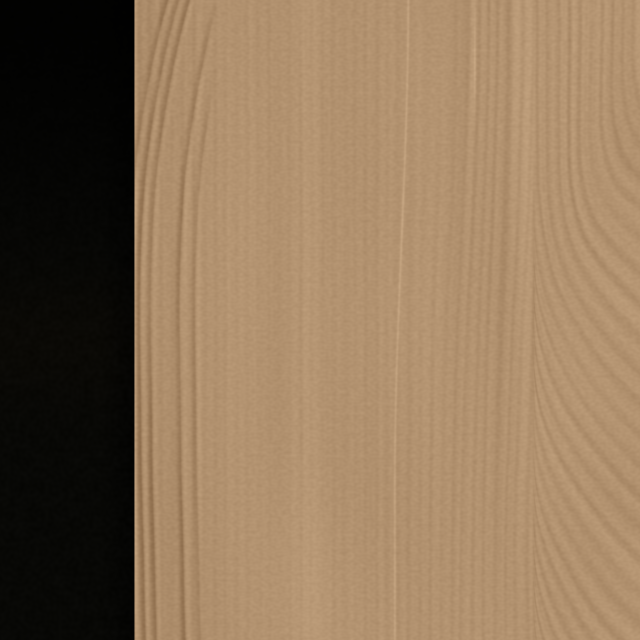
This texture is drawn by a Shadertoy shader. Its source:

```glsl
// A pale softwood board standing against a near-black strip on the left.
// Straight grain, arched dark rings and a fan of rings on the right are all
// level lines of warped coordinates, roughened with gradient noise.

#define BOARD_LEFT 0.21
#define SEAM_X 0.834
#define RING_WIDTH 0.0168
#define FAN_PERIOD 0.050
#define FAN_BEND 0.80
#define FINE_DEPTH 0.013
#define FAN_DEPTH 0.050
#define ARCH_DEPTH 0.115
#define FIBRE_DEPTH 0.026
#define WOOD_COLOR vec3(0.698, 0.572, 0.436)
#define DARK_COLOR vec3(0.030, 0.030, 0.020)

const float TAU = 6.2831853;

vec2 gradientAt(vec2 cell) {
    vec3 p = fract(cell.xyx * vec3(0.1031, 0.1030, 0.0973));
    p += dot(p, p.yzx + 33.33);
    float angle = TAU * fract((p.x + p.y) * p.z);
    return vec2(cos(angle), sin(angle));
}

float gradientNoise(vec2 p) {
    vec2 i = floor(p), f = fract(p);
    vec2 w = f * f * f * (f * (f * 6.0 - 15.0) + 10.0);
    float a = dot(gradientAt(i), f);
    float b = dot(gradientAt(i + vec2(1, 0)), f - vec2(1, 0));
    float c = dot(gradientAt(i + vec2(0, 1)), f - vec2(0, 1));
    float d = dot(gradientAt(i + vec2(1, 1)), f - vec2(1, 1));
    return mix(mix(a, b, w.x), mix(c, d, w.x), w.y);
}

float smoothMax(float a, float b, float k) {
    float h = max(k - abs(a - b), 0.0) / k;
    return max(a, b) + 0.25 * h * h * k;
}

float line(float d, float width) {
    return exp(-d * d / (width * width));
}

// Narrow late-wood crest once per unit of the ring coordinate, mean removed.
float rings(float t) {
    float crest = 0.5 + 0.5 * cos(TAU * t);
    return crest * crest - 0.375;
}

// Nearly straight rings left of the seam, leaning more towards the right.
float straightGrain(vec2 uv) {
    float right = smoothstep(0.62, 0.74, uv.x);
    float lean = 0.026 * right * smoothstep(0.1, 1.0, uv.y);
    float x = uv.x - lean + 0.0015 * gradientNoise(uv * vec2(9.0, 5.0));
    float uneven = gradientNoise(vec2(x * 24.0, uv.y * 0.5));
    float tone = -FINE_DEPTH * (1.0 + 1.2 * right) * rings(x / RING_WIDTH + 0.7 * right * uneven);
    tone += 0.020 * (0.6 + right) * gradientNoise(vec2(x * 75.0, uv.y * 0.9));
    return tone + 0.013 * gradientNoise(vec2(x * 150.0 + 7.0, uv.y * 1.5));
}

// Rings that drop straight from the top and then sweep to the lower right.
float fanGrain(vec2 uv) {
    float d = max(uv.x - SEAM_X, 0.0);
    float down = 1.0 - uv.y;
    float label = smoothMax(0.315 - 2.98 * d, down - FAN_BEND * sqrt(d + 0.0004), 0.10);
    label += 0.012 * gradientNoise(uv * vec2(8.0, 4.0));
    float strength = 0.75 + 0.6 * gradientNoise(vec2(label * 12.0, 3.0));
    float tone = -FAN_DEPTH * strength * rings(label / FAN_PERIOD);
    return tone + 0.025 * gradientNoise(vec2(label * 50.0, d * 3.0));
}

// Dark rings along the left edge, arching right near the top.
float archGrain(vec2 uv) {
    float rise = pow(clamp((uv.y - 0.5) / 0.5, 0.0, 1.0), 2.3);
    float foot = pow(1.0 - uv.y, 3.0);
    float x = uv.x - 0.062 * rise - 0.010 * foot;
    x += 0.002 * gradientNoise(vec2(2.0, uv.y * 5.0));
    float spots[5] = float[5](0.199, 0.216, 0.233, 0.278, 0.302);
    float tone = 0.0;
    for (int i = 0; i < 5; i++) {
        float side = x - spots[i];
        float fade = 0.75 + 0.5 * gradientNoise(vec2(float(i) * 4.7, uv.y * 3.0));
        fade *= i == 4 ? 0.65 * (1.0 - smoothstep(0.78, 0.98, uv.y)) : 1.0;
        tone -= ARCH_DEPTH * fade * line(side, side > 0.0 ? 0.0028 : 0.0055);
        tone += 0.035 * fade * line(side - 0.007, 0.004);
    }
    return tone * (1.0 - smoothstep(0.31, 0.345, uv.x));
}

vec3 board(vec2 uv) {
    float fan = smoothstep(-0.003, 0.005, uv.x - SEAM_X);
    float tone = mix(straightGrain(uv), fanGrain(uv), fan) + archGrain(uv);

    // Broad pale bands and thin bright streaks.
    tone += 0.020 * line(uv.x - 0.485, 0.025);
    tone += 0.024 * line(uv.x - 0.818, 0.016) * smoothstep(0.3, 0.75, uv.y);
    float streak = 0.617 + 0.021 * smoothstep(0.25, 1.0, uv.y);
    tone += 0.055 * line(uv.x - streak, 0.0022);
    tone += 0.050 * line(uv.x - 0.742, 0.002) * line(uv.y - 0.90, 0.07);
    tone -= 0.030 * line(uv.x - SEAM_X, 0.003) * (1.0 - smoothstep(0.65, 0.8, uv.y));

    // Soft unevenness, shaded left side, fine fibre and a lit rim.
    tone += 0.020 * gradientNoise(uv * vec2(5.0, 2.5) + 3.0);
    tone -= 0.024 * (1.0 - smoothstep(0.22, 0.40, uv.x));
    tone += FIBRE_DEPTH * gradientNoise(uv * vec2(150.0, 210.0));
    tone += 0.6 * FIBRE_DEPTH * gradientNoise(uv * vec2(75.0, 120.0) + 19.0);
    tone += 0.045 * line(uv.x - BOARD_LEFT - 0.002, 0.003);
    return WOOD_COLOR + tone * vec3(1.0, 1.0, 0.95);
}

vec3 darkStrip(vec2 uv) {
    float lift = 0.25 + 0.75 * (1.0 - smoothstep(0.45, 1.0, uv.y));
    float grain = gradientNoise(uv * 130.0) + 0.7 * gradientNoise(uv * 48.0);
    vec3 warm = vec3(0.010, 0.005, 0.0) * line(uv.y - 0.47, 0.10);
    float edgeShade = 1.0 - 0.45 * smoothstep(0.15, BOARD_LEFT, uv.x);
    return max((DARK_COLOR * lift + warm) * edgeShade + 0.012 * lift * grain, 0.0);
}

void mainImage(out vec4 fragColor, in vec2 fragCoord) {
    vec2 uv = fragCoord / iResolution.xy;
    float soft = 1.0 / iResolution.x;
    float onBoard = smoothstep(-soft, soft, uv.x - BOARD_LEFT);
    fragColor = vec4(mix(darkStrip(uv), board(uv), onBoard), 1.0);
}
```
